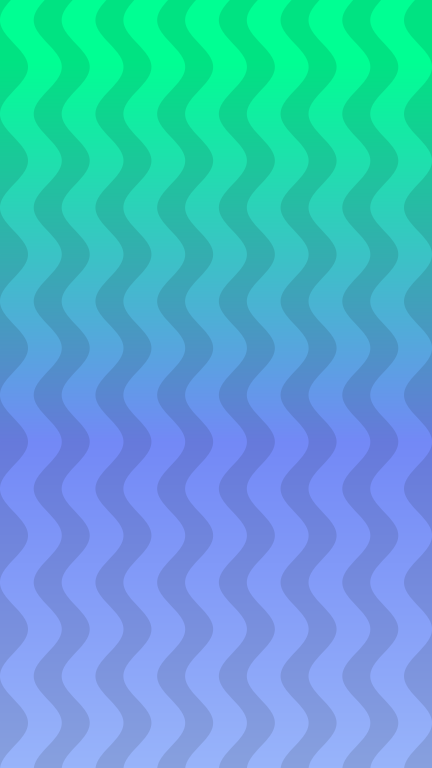
This pattern is drawn by a Shadertoy shader. Its source:

```glsl
// Vertical wavy ribbons over a smooth green-to-blue backdrop.
// Each ribbon is a repeated stripe whose centre follows a cosine;
// it darkens a three-stop vertical gradient by a constant amount.

#define COLUMNS 7.0          // ribbons across the canvas
#define WAVES 8.196          // wave periods down the canvas
#define WAVE_PHASE 0.715     // first rightward crest, in periods from the top
#define SWAY 0.227           // wave amplitude, in columns
#define RIBBON_WIDTH 0.453   // ribbon width, in columns
#define SHADE 0.11           // ribbon darkening
#define BLEND_START 0.08     // depth where green begins to fade
#define BLEND_MID 0.575      // depth of the deepest blue
#define GREEN vec3(0.0, 1.0, 0.575)
#define BLUE vec3(0.45, 0.535, 0.965)
#define PALE_BLUE vec3(0.595, 0.705, 0.98)

const float TAU = 6.2831853;

// Three-stop gradient; depth runs from 0 at the top to 1 at the bottom.
vec3 backdrop(float depth) {
    vec3 upper = mix(GREEN, BLUE, smoothstep(0.0, 1.0, 0.0) +
                     clamp((depth - BLEND_START) / (BLEND_MID - BLEND_START), 0.0, 1.0));
    return mix(upper, PALE_BLUE, clamp((depth - BLEND_MID) / (1.0 - BLEND_MID), 0.0, 1.0));
}

// Antialiased coverage of the repeated ribbons.
float ribbons(vec2 uv, float depth) {
    float angle = TAU * (depth * WAVES - WAVE_PHASE);
    float x = uv.x * COLUMNS - SWAY * cos(angle);
    float offset = abs(fract(x + 0.5) - 0.5) - 0.5 * RIBBON_WIDTH;

    // Size of one pixel measured across the slanted edge, in columns.
    vec2 slope = vec2(COLUMNS, SWAY * TAU * WAVES * sin(angle)) / iResolution.xy;
    return clamp(0.5 - offset / length(slope), 0.0, 1.0);
}

void mainImage(out vec4 fragColor, in vec2 fragCoord) {
    vec2 uv = fragCoord / iResolution.xy;
    float depth = 1.0 - uv.y;
    vec3 color = backdrop(depth) * (1.0 - SHADE * ribbons(uv, depth));
    fragColor = vec4(color, 1.0);
}
```
